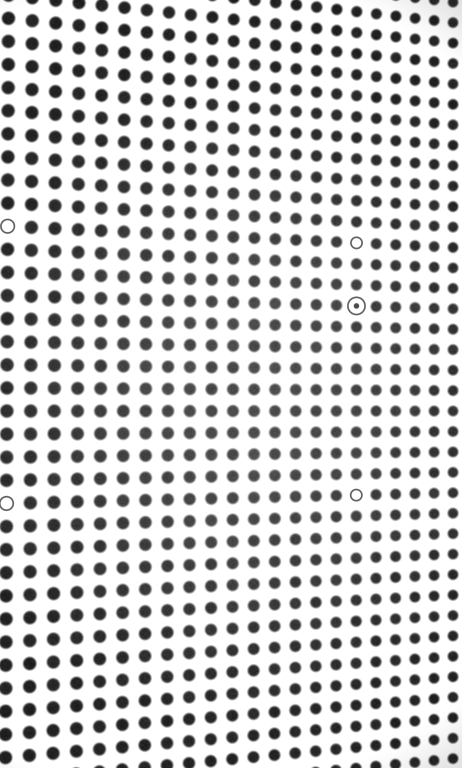
Give the GLSL for this pattern, as a Shadertoy shader.

```glsl
float hash(vec2 p) {
    vec3 q = fract(p.xyx * vec3(0.1031, 0.1030, 0.0973));
    q += dot(q, q.yzx + 33.33);
    return fract((q.x + q.y) * q.z);
}

// Perspective depth of a column
float depthAt(float column) {
    return 1.0 + 0.00619 * column;
}

vec2 gridToPlane(vec2 cell) {
    return vec2(0.0091 + 0.03125 * cell.x / depthAt(cell.x),
                0.4648 + 0.03008 * cell.y / depthAt(cell.x));
}

vec2 planeToGrid(vec2 p) {
    float u = p.x - 0.0091;
    float column = u / (0.03125 - 0.00619 * u);
    return vec2(column, (p.y - 0.4648) * depthAt(column) / 0.03008);
}

float fill(float dist, float blur) {
    return 1.0 - smoothstep(-blur, blur, dist);
}

void mainImage(out vec4 fragColor, in vec2 fragCoord) {
    vec2 uv = fragCoord / iResolution.y;
    float pixel = 1.0 / iResolution.y;

    // Slight lean of the left columns
    vec2 p = uv;
    p.x -= 0.0042 * (uv.y - 0.5) * (1.0 - uv.x / 0.6);

    vec2 cell = round(planeToGrid(p));
    float depth = depthAt(cell.x);
    float radius = 0.0086 / (depth * depth);
    float dist = length(p - gridToPlane(cell));

    // Marker cells: four open rings and one ringed dot
    bool markerColumn = cell.x == 0.0 || cell.x == 16.0;
    bool isRing = markerColumn && (cell.y == 8.0 || cell.y == -4.0);
    bool isTarget = cell.x == 16.0 && cell.y == 5.0;

    float blur = max(0.0021, pixel);
    float lineBlur = max(0.0008, 0.7 * pixel);
    float dotRadius = isTarget ? 0.5 * radius : radius;
    float ringRadius = isTarget ? 1.57 * radius : 1.02 * radius;
    float dotMask = isRing ? 0.0 : fill(dist - dotRadius, isTarget ? lineBlur : blur);
    float ringMask = isRing || isTarget
        ? fill(abs(dist - ringRadius) - 0.0011, lineBlur) : 0.0;

    // Ink is paler in the middle of the sheet, with faint grain
    float spread = length((uv - vec2(0.32, 0.48)) * vec2(2.2, 1.9));
    float ink = mix(0.29, 0.13, smoothstep(0.1, 1.0, spread));
    ink += 0.03 * smoothstep(0.4, 1.0, dist / radius);
    ink += 0.03 * (hash(cell + 50.0) - 0.5);
    ink += 0.04 * (hash(floor(uv * 512.0)) - 0.5);

    // Paper darkens toward the far corners
    float paper = 1.0 - 0.12 * smoothstep(0.53, 0.62, length(uv - vec2(0.25, 0.5)));

    float shade = mix(paper, isTarget ? 0.3 : ink, dotMask);
    shade = mix(shade, 0.38, ringMask);
    fragColor = vec4(vec3(shade), 1.0);
}
```
